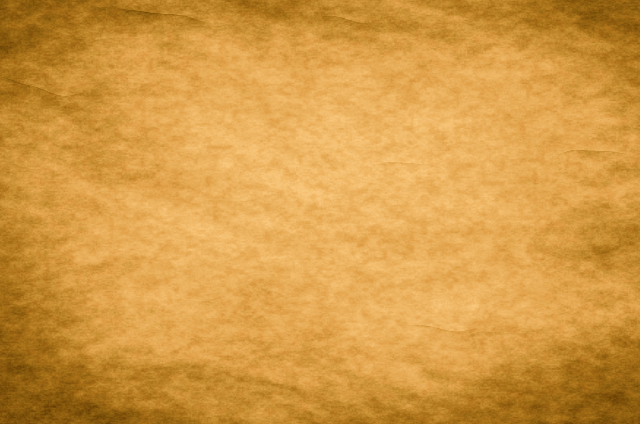
This texture is drawn by a Shadertoy shader. Its source:

```glsl
#define BRIGHTNESS 4.15
#define VIGNETTE 2.1
#define CLOUDS 2.0
#define RELIEF 6.0
#define MOTTLE 1.7
#define GRAIN 1.25
#define FLECKS 0.4
#define CREASES 12

float hash(vec2 p) {
    vec3 q = fract(p.xyx * vec3(0.1031, 0.1030, 0.0973));
    q += dot(q, q.yzx + 33.33);
    return fract((q.x + q.y) * q.z);
}

float noise(vec2 p) {
    vec2 i = floor(p), f = fract(p);
    f = f * f * (3.0 - 2.0 * f);
    return mix(mix(hash(i), hash(i + vec2(1, 0)), f.x),
               mix(hash(i + vec2(0, 1)), hash(i + vec2(1, 1)), f.x), f.y);
}

float fbm(vec2 p) {
    float sum = 0.0, amp = 0.5;
    for (int i = 0; i < 5; i++) {
        sum += amp * noise(p);
        p = mat2(1.9, 0.5, -0.5, 1.9) * p + 17.3;
        amp *= 0.5;
    }
    return sum / 0.97;
}

// Crumpled sheet height, stretched along the paper
float sheet(vec2 p) {
    p.y += 0.12 * p.x;
    vec2 warp = vec2(noise(p * 3.0), noise(p * 3.0 + 40.0));
    return fbm(p * vec2(2.6, 6.5) + warp);
}

// Short, nearly level folds: lit on one side, a thin shadow on the other
float creases(vec2 p, float aspect) {
    float sum = 0.0;
    for (int i = 0; i < CREASES; i++) {
        float k = float(i);
        vec2 center = vec2(fract(k * 0.618 + 0.45) * aspect, hash(vec2(k, 7.0)));
        float halfLength = mix(0.06, 0.17, hash(vec2(k, 3.0)));
        vec2 q = p - center;
        q.y += q.x * mix(-0.02, 0.22, hash(vec2(k, 9.0)));
        q.y += 0.025 * (noise(vec2(p.x * 14.0, k * 5.0)) - 0.5);
        float along = 1.0 - smoothstep(0.2, 1.0, abs(q.x) / halfLength);
        float lit = smoothstep(-0.001, 0.001, q.y) * exp(-max(q.y, 0.0) / 0.012);
        float shade = smoothstep(0.001, -0.001, q.y) * exp(min(q.y, 0.0) / 0.005);
        sum += along * (0.6 * lit - 1.3 * shade) * mix(0.25, 1.0, hash(vec2(k, 5.0)));
    }
    return sum;
}

// Brown to pale tan, one stop per unit of tone
vec3 paperColor(float tone) {
    vec3 c = mix(vec3(0.38, 0.23, 0.01), vec3(0.53, 0.35, 0.05), clamp(tone + 1.0, 0.0, 1.0));
    c = mix(c, vec3(0.67, 0.45, 0.10), clamp(tone, 0.0, 1.0));
    c = mix(c, vec3(0.79, 0.56, 0.20), clamp(tone - 1.0, 0.0, 1.0));
    c = mix(c, vec3(0.89, 0.65, 0.31), clamp(tone - 2.0, 0.0, 1.0));
    c = mix(c, vec3(0.93, 0.71, 0.39), clamp(tone - 3.0, 0.0, 1.0));
    return mix(c, vec3(0.97, 0.77, 0.47), clamp(tone - 4.0, 0.0, 1.0));
}

void mainImage(out vec4 fragColor, in vec2 fragCoord) {
    vec2 uv = fragCoord / iResolution.xy;
    vec2 p = fragCoord / iResolution.y;

    // Broad light falling off to the corners
    float radius = length((uv - vec2(0.53, 0.52)) * 2.0);
    float tone = BRIGHTNESS - VIGNETTE * pow(radius, 2.4);

    // Soft clouds and crumples, stronger near the edges
    float edge = mix(0.7, 1.2, smoothstep(0.3, 1.1, radius));
    tone += CLOUDS * edge * (fbm(p * vec2(3.0, 7.0) + 8.0) - 0.5);
    tone += RELIEF * edge * (sheet(p) - sheet(p + vec2(0.003, 0.014)));

    // Soft floor keeps the corners from going flat
    tone = 0.5 * (tone + sqrt(tone * tone + 0.6)) - 0.15;
    tone += creases(p, iResolution.x / iResolution.y);

    // Pulp mottling and fine level fibres
    float mottle = fbm(p * vec2(26.0, 46.0) + 3.0);
    tone += MOTTLE * (mottle - 0.5);
    float fibre = 0.5 * noise(p * vec2(110.0, 270.0)) + 0.5 * noise(p * vec2(290.0, 330.0) + 9.0);
    tone += GRAIN * (fibre - 0.5);

    // Warm orange tint, soft and fine
    vec3 color = paperColor(tone);
    float fleck = smoothstep(0.35, 0.85, fbm(p * vec2(65.0, 95.0) + 60.0));
    color *= 1.0 - FLECKS * (fleck - 0.2) * vec3(0.08, 0.2, 0.5);
    fragColor = vec4(color, 1.0);
}
```
